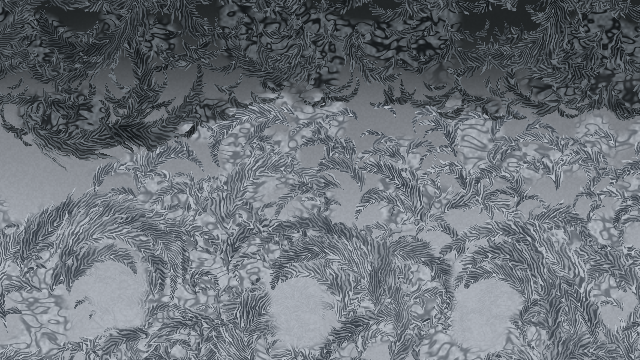
Write a Shadertoy shader that draws this texture.

```glsl
#define TAU 6.28319
#define BARB_DENSITY 66.0
#define BARB_SLANT 2.1
#define CURL 0.38
#define GRAIN 0.035
#define GLASS_LIGHT vec3(0.64, 0.66, 0.69)
#define GLASS_DARK vec3(0.13, 0.145, 0.15)
#define ICE_LIGHT vec3(0.70, 0.725, 0.755)
#define ICE_GROOVE vec3(0.20, 0.23, 0.265)
#define SHADE_LIGHT vec3(0.42, 0.45, 0.475)
#define SHADE_GROOVE vec3(0.07, 0.085, 0.095)

float hash(vec2 p) {
    vec3 q = fract(p.xyx * 0.1031);
    q += dot(q, q.yzx + 33.33);
    return fract((q.x + q.y) * q.z);
}

float noise(vec2 p) {
    vec2 i = floor(p), f = fract(p);
    f = f * f * (3.0 - 2.0 * f);
    return mix(mix(hash(i), hash(i + vec2(1, 0)), f.x),
               mix(hash(i + vec2(0, 1)), hash(i + 1.0), f.x), f.y);
}

// Lower rim of the shaded frost and upper rim of the pale frost
float shadeRim(float x) {
    return 0.58 + 0.09 * smoothstep(0.3, 0.8, x) + 0.07 * (noise(vec2(x * 6.0, 3.0)) - 0.5);
}
float paleRim(float x) {
    return 0.42 + 0.30 * smoothstep(0.05, 0.6, x) - 0.08 * smoothstep(1.5, 1.75, x);
}

vec3 glass(vec2 p) {
    float cloud = noise(p * 3.0) - 0.5;
    vec3 col = GLASS_LIGHT * (1.0 - 0.27 * smoothstep(0.25, 0.72, p.y) + 0.1 * cloud);
    float shade = smoothstep(0.68, 0.97, p.y + 0.12 * cloud);
    return mix(col, GLASS_DARK, shade);
}

// Feather wound around a centre: long outer barbs, short inner ones
void plume(inout vec3 col, vec2 p, vec2 centre, float radius, float width,
           float start, float span, float seed, bool shaded) {
    vec2 q = p - centre;
    if (length(q) > radius + width) return;
    q += 0.16 * radius * (vec2(noise(p * 7.0 + seed * 60.0), noise(p * 7.0 - seed * 40.0)) - 0.5);
    float dist = length(q);
    if (seed < 0.5) q.x = -q.x;
    if (shaded) q.y = -q.y;
    float angle = mod(atan(q.y, q.x) - start, TAU);
    float t = angle / span;
    if (t > 1.0) return;

    float side = dist - radius * (1.0 - CURL * t);
    float reach = width * (side > 0.0 ? 1.0 : 0.35);
    reach *= smoothstep(0.0, 0.25, t) * sqrt(1.0 - t) + 0.001;
    float across = abs(side) / reach;
    if (across > 1.0) return;

    // Barbs bow towards the tip and wander, so they merge and split
    float bow = abs(side) * (BARB_SLANT - 0.6 * across);
    float density = BARB_DENSITY * (0.8 + 0.5 * fract(seed * 13.0));
    float phase = (angle * radius - bow) * density;
    phase += 1.6 * noise(p * 34.0 + seed * 50.0) + 0.7 * noise(p * 90.0);
    float barb = floor(phase);
    float profile = 1.0 - abs(fract(phase) * 2.0 - 1.0);
    float tip = 0.45 + 0.55 * hash(vec2(barb, seed * 700.0));
    float cover = smoothstep(tip, tip - 0.12, across + 0.35 * (1.0 - profile) * across);

    float barbule = noise(vec2(phase * 2.5, side * 150.0 + seed * 40.0));
    float broken = noise(vec2(barb * 7.0, side * 45.0));
    float lit = smoothstep(0.15, 0.85, profile + 0.9 * (barbule - 0.5));
    lit *= 0.3 + 0.6 * broken;
    lit += 0.42 * across * across + 0.35 * (noise(p * 11.0 + seed * 20.0) - 0.4);
    lit += 0.3 * smoothstep(0.004, 0.001, abs(side)) * broken;
    lit = clamp(lit * (0.8 + 0.4 * fract(seed * 29.0)) + 0.06, 0.0, 1.05);
    vec3 ice = shaded ? mix(SHADE_GROOVE, SHADE_LIGHT, lit) : mix(ICE_GROOVE, ICE_LIGHT, lit);
    col = mix(col, ice, cover * 0.92);
}

// One grid of scattered plumes, kept inside the two frosted zones
void scatter(inout vec3 col, vec2 p, float cell, float amount) {
    vec2 home = floor(p / cell);
    for (int j = -1; j <= 1; j++)
    for (int i = -1; i <= 1; i++) {
        vec2 id = home + vec2(i, j) + 40.0;
        float a = hash(id + cell * 91.0), b = hash(id * 1.7 + 11.0), c = hash(id + 71.3);
        vec2 centre = (id - 40.0 + 0.2 + 0.6 * vec2(a, b)) * cell;
        bool shaded = centre.y - 0.6 * cell > shadeRim(centre.x);
        bool pale = centre.y + 0.7 * cell < paleRim(centre.x);
        if (c > amount || !(shaded || pale)) continue;
        plume(col, p, centre, cell * (0.5 + 0.25 * b), cell * (0.3 + 0.14 * a),
              -0.9 + 1.8 * b, 1.6 + 2.0 * a, fract(a * 7.0 + c), shaded);
    }
}

void mainImage(out vec4 fragColor, in vec2 fragCoord) {
    vec2 p = fragCoord / iResolution.y;
    vec3 col = glass(p);

    // Thin crystal needles under the feathers
    vec2 warp = p + 0.04 * vec2(noise(p * 17.0), noise(p * 17.0 + 9.0));
    float vein = abs(noise(warp * vec2(50.0, 75.0)) - noise(warp.yx * vec2(80.0, 45.0) + 7.0));
    float needle = smoothstep(0.02, 0.3, vein) * (0.6 + 0.5 * noise(p * 130.0));
    float ragged = 0.1 * (noise(p * 18.0) - 0.5);
    float paleBed = smoothstep(0.02, -0.03, p.y - paleRim(p.x) + ragged);
    float shadeBed = smoothstep(0.0, 0.05, p.y - shadeRim(p.x) - 0.03 + ragged);
    float patches = smoothstep(0.35, 0.55, noise(p * 9.0 + 4.0));
    col = mix(col, mix(ICE_GROOVE, ICE_LIGHT, 0.3 + 0.75 * needle), paleBed * patches * 0.75);
    col = mix(col, mix(SHADE_GROOVE, SHADE_LIGHT, needle), shadeBed * patches * 0.85);

    scatter(col, p, 0.20, 0.85);
    scatter(col, p, 0.09, 0.8);
    scatter(col, p, 0.14, 0.8);
    scatter(col, p, 0.30, 0.7);
    scatter(col, p, 0.075, 0.45);

    // Great swirls around clear eyes of glass
    for (int i = 0; i < 4; i++) {
        float h = hash(vec2(i, 5.0));
        vec2 eye = vec2(-0.19 + 0.51 * float(i), 0.16 + 0.08 * h);
        float clear = smoothstep(0.11, 0.08, length((p - eye) * vec2(1.0, 0.8)) + ragged * 0.6);
        col = mix(col, glass(p) * 1.03, clear * 0.9);
        for (int j = 0; j < 5; j++) {
            float k = hash(vec2(i + 7, j + 3));
            vec2 drift = 0.05 * vec2(k - 0.5, h - 0.5);
            plume(col, p, eye + drift, 0.32 - 0.05 * float(j), 0.07 + 0.04 * k,
                  -0.9 + 1.3 * k, 2.3 + 2.0 * h * k, 0.5 * step(1.5, float(i)) + 0.49 * k, false);
        }
    }

    // Faint surface grain
    col *= 1.0 + GRAIN * (noise(p * 240.0) - 0.5) * 2.0;
    fragColor = vec4(clamp(col, 0.0, 1.0), 1.0);
}
```
